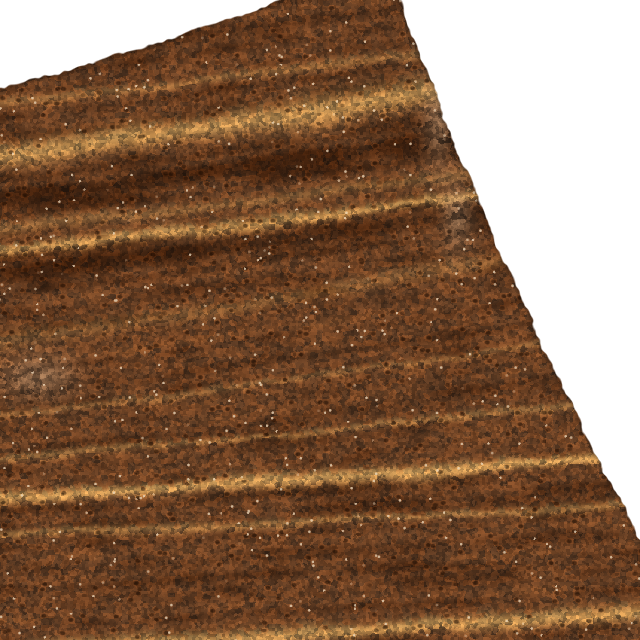
A Shadertoy shader for this texture:

```glsl
// Broken slab of banded brown sandstone with tilted pale seams on white.

const vec3 DARK_BROWN = vec3(0.25, 0.13, 0.055);
const vec3 MID_BROWN = vec3(0.41, 0.25, 0.14);
const vec3 RUST = vec3(0.54, 0.33, 0.17);
const vec3 SAND = vec3(0.76, 0.57, 0.32);
const vec3 PALE_GREY = vec3(0.66, 0.56, 0.45);
const vec3 BACKDROP = vec3(1.0);

// Seams: height at the left side, rise to the right, half width, paleness
const int SEAM_COUNT = 10;
const vec4 SEAMS[SEAM_COUNT] = vec4[](
    vec4(-0.018, 0.060, 0.013, 0.90), vec4(0.164, 0.046, 0.007, 0.50),
    vec4(0.223, 0.063, 0.011, 0.95), vec4(0.284, 0.090, 0.006, 0.45),
    vec4(0.350, 0.133, 0.006, 0.32), vec4(0.466, 0.165, 0.013, 0.28),
    vec4(0.609, 0.115, 0.010, 0.85), vec4(0.642, 0.118, 0.010, 0.35),
    vec4(0.757, 0.150, 0.021, 0.88), vec4(0.840, 0.120, 0.008, 0.38));

vec2 hash2(vec2 p) {
    vec3 q = fract(vec3(p.xyx) * vec3(0.1031, 0.1030, 0.0973));
    q += dot(q, q.yzx + 33.33);
    return fract((q.xx + q.yz) * q.zy);
}

// Cellular noise: x = distance to the nearest grain, y = its random value
vec2 grains(vec2 p) {
    vec2 cell = floor(p);
    vec2 nearest = vec2(9.0, 0.0);
    for (int j = -1; j <= 1; j++)
    for (int i = -1; i <= 1; i++) {
        vec2 id = cell + vec2(i, j);
        float d = length(id + 0.15 + 0.7 * hash2(id) - p);
        if (d < nearest.x) nearest = vec2(d, hash2(id + 71.7).x);
    }
    return nearest;
}

float smoothNoise(vec2 p) {
    vec2 i = floor(p), f = fract(p);
    f = f * f * (3.0 - 2.0 * f);
    vec2 e = vec2(0.0, 1.0);
    return mix(mix(hash2(i).x, hash2(i + e.yx).x, f.x),
               mix(hash2(i + e.xy).x, hash2(i + e.yy).x, f.x), f.y);
}

float layeredSines(float t) {
    return 0.5 * sin(t) + 0.3 * sin(2.3 * t + 1.7) + 0.2 * sin(5.1 * t + 4.1);
}

// Slightly bowed climb of a layer from left to right
float climb(float x) { return x * (0.85 + 0.2 * x); }

float blob(vec2 p, vec2 centre, vec2 size) {
    vec2 d = (p - centre) / size;
    return exp(-dot(d, d));
}

// Positive inside the slab: sloping top and slanted right side, both chipped
float slabDepth(vec2 p) {
    float t = 1.0 - p.y;
    float top = 0.861 + 0.27 * p.x + 0.1 * p.x * p.x + 0.003 * layeredSines(p.x * 45.0);
    float right = 0.625 + 0.36 * t + 0.1 * t * t + 0.004 * layeredSines(p.y * 38.0);
    float chips = 0.003 * (smoothNoise(p * 130.0) - 0.5);
    return min((top - p.y) * 0.95, (right - p.x) * 0.9) + chips;
}

float seamPaleness(vec2 p, float roughness) {
    float pale = 0.0;
    for (int i = 0; i < SEAM_COUNT; i++) {
        vec4 s = SEAMS[i];
        float wave = 0.0035 * layeredSines(p.x * 13.0 + s.x * 40.0);
        float d = p.y - s.x - s.y * climb(p.x) - wave + roughness * 0.006;
        float width = s.z * (0.9 + 0.25 * layeredSines(p.x * 9.0 + s.x * 70.0));
        pale = max(pale, s.w * exp(-d * d / (width * width)));
    }
    return pale;
}

vec3 stone(vec2 p) {
    vec2 fine = grains(p * 210.0);
    vec2 coarse = grains(p * vec2(95.0, 120.0) + 17.0);
    float mottle = smoothNoise(p * vec2(14.0, 38.0));

    // Thin laminae follow the tilt, which eases off near the bottom
    float tilt = mix(0.055, 0.135, smoothstep(0.18, 0.42, p.y));
    float bed = p.y - tilt * climb(p.x) + 0.003 * layeredSines(p.x * 11.0);
    float laminae = 0.6 * layeredSines(bed * 62.0) + 0.4 * sin(bed * 205.0 + 2.0 * mottle);
    float shade = 0.5 + 0.22 * laminae + 0.35 * (mottle - 0.5);
    shade -= 0.3 * (exp(-pow((bed - 0.69) / 0.03, 2.0)) + exp(-pow((bed - 0.57) / 0.025, 2.0)));

    vec3 color = mix(DARK_BROWN, MID_BROWN, smoothstep(0.0, 0.6, shade));
    color = mix(color, RUST, 0.6 * smoothstep(0.55, 1.0, shade));
    color = mix(color, SAND, seamPaleness(p, coarse.y - 0.5));

    // Bleached patches at the left and along the broken right side
    float bleach = blob(p, vec2(0.06, 0.41), vec2(0.06, 0.035))
                 + blob(p, vec2(0.685, 0.81), vec2(0.025, 0.07))
                 + blob(p, vec2(0.715, 0.66), vec2(0.025, 0.05));
    color = mix(color, PALE_GREY, 0.55 * min(bleach, 1.0) * (0.4 + 0.6 * coarse.y));

    // Sand grains, dark pits and sparse bright glints
    color *= 0.66 + 0.44 * fine.y + 0.28 * coarse.y;
    color *= 1.0 - 0.5 * smoothstep(0.9, 0.97, coarse.y) * smoothstep(0.55, 0.2, coarse.x);
    color += vec3(0.06, 0.01, -0.02) * (coarse.y - 0.5);
    float glint = smoothstep(0.984, 0.992, fine.y) * smoothstep(0.65, 0.2, fine.x);
    return mix(color, vec3(0.92, 0.85, 0.74), 0.75 * glint);
}

void mainImage(out vec4 fragColor, in vec2 fragCoord) {
    vec2 p = fragCoord / iResolution.xy;
    float pixel = 1.0 / iResolution.y;
    float depth = slabDepth(p);
    vec3 slab = stone(p) * mix(0.78, 1.0, smoothstep(0.0, 0.008, depth));
    fragColor = vec4(mix(BACKDROP, slab, smoothstep(-pixel, pixel, depth)), 1.0);
}
```
